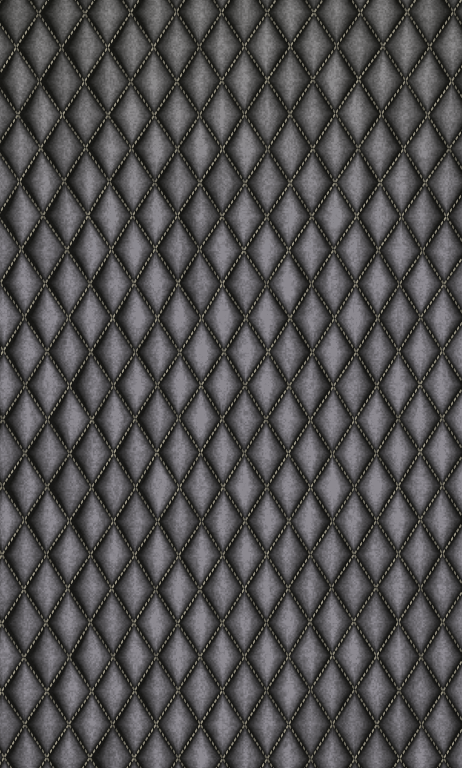
Reproduce this pattern procedurally as a Shadertoy shader.

```glsl
const vec2  CELL = vec2(0.0573, 0.0882);    // diamond width and height, canvas height = 1
const vec2  NODE = vec2(0.2330, 0.6305);    // one seam crossing
const float STITCHES = 8.0;                 // per diamond edge
const float STITCH_HALF = 0.0012;
const float THREAD_RADIUS = 0.00115;
const float GROOVE = 0.0060;
const float TOP_STRETCH = 0.045;
const float WOBBLE = 0.0018;
const float CELL_VARIATION = 0.20;
const float GRAIN = 0.42;
const vec3  SHADOW = vec3(0.068, 0.068, 0.060);
const vec3  LEATHER = vec3(0.485, 0.475, 0.500);
const vec3  THREAD = vec3(0.60, 0.58, 0.51);

float hash(vec2 p) {
    vec3 q = fract(p.xyx * 0.1031);
    q += dot(q, q.yzx + 33.33);
    return fract((q.x + q.y) * q.z);
}

float noise(vec2 p) {
    vec2 i = floor(p), f = fract(p);
    f = f * f * (3.0 - 2.0 * f);
    return mix(mix(hash(i), hash(i + vec2(1, 0)), f.x),
               mix(hash(i + vec2(0, 1)), hash(i + vec2(1, 1)), f.x), f.y);
}

// Uneven stretch of the quilted sheet
vec2 warp(vec2 p) {
    float top = smoothstep(0.5, 1.0, p.y);
    p.x = 0.3 + (p.x - 0.3) / (1.0 + TOP_STRETCH * top);
    vec2 n = vec2(noise(p * 9.0), noise(p * 9.0 + 41.0));
    return p + WOBBLE * (2.0 * n - 1.0);
}

// Coverage of a dashed thread: across in canvas units, along in diamond edges
float stitches(float across, float along, float pixel) {
    float pitch = 0.5 * length(CELL) / STITCHES;
    float t = (fract(along * STITCHES) - 0.5) * pitch + 0.25 * across;
    float d = length(vec2(max(abs(t) - STITCH_HALF, 0.0), across)) - THREAD_RADIUS;
    return 1.0 - smoothstep(-0.6 * pixel, 0.6 * pixel, d);
}

// Light on one padded diamond; q spans -0.5..0.5 between its corners
float padLight(vec2 q, vec2 id, vec2 p) {
    float halfWidth = 0.5 - abs(q.y);
    float lean = mix(0.22, -0.04, smoothstep(0.0, 0.45, p.x));
    float bend = 0.20 * (hash(id + 7.0) - 0.5);
    float side = q.x / (0.04 + halfWidth * (0.55 + 0.8 * halfWidth)) - lean - bend;
    float ridge = max(1.0 - abs(side) * sqrt(abs(side)), 0.0);
    float dome = exp(-6.0 * dot(q, q));
    float corners = smoothstep(0.0, 0.25, halfWidth);
    float crease = noise(vec2(side * 5.0, q.y * 3.0) + id * 17.0) - 0.5;
    float light = ridge * mix(0.60, 1.0, corners) * mix(0.50, 1.10, dome) + 0.06;
    light += 0.22 * crease * (1.0 - corners * 0.4) * (0.2 + ridge);
    light += 0.10 * q.y * ridge;
    return light * (1.0 + CELL_VARIATION * (hash(id) - 0.5));
}

void mainImage(out vec4 fragColor, in vec2 fragCoord) {
    float pixel = 1.0 / iResolution.y;
    vec2 p = fragCoord * pixel;

    // Diagonal coordinates: seams lie on whole numbers
    vec2 g = (warp(p) - NODE) / CELL;
    vec2 diagonal = vec2(g.x + g.y, g.x - g.y);
    vec2 id = floor(diagonal);
    vec2 f = diagonal - id - 0.5;
    vec2 q = 0.5 * vec2(f.x + f.y, f.x - f.y);
    vec2 seam = (diagonal - round(diagonal)) / length(1.0 / CELL);

    // Padding, broad light and leather grain
    float light = padLight(q, id, p);
    vec2 glow = (p - vec2(0.34, 0.46)) * vec2(1.0, 0.95);
    light *= 1.05 - 0.80 * dot(glow, glow);
    float grain = 0.7 * noise(p * 500.0) + 0.3 * noise(p * 210.0) - 0.5;
    light += GRAIN * grain * (0.15 + light);

    // Sunken seams
    float seamDistance = min(abs(seam.x), abs(seam.y));
    light *= mix(0.30, 1.0, smoothstep(0.0, GROOVE, seamDistance));
    vec3 color = mix(SHADOW, LEATHER, clamp(light, 0.0, 1.15));
    color *= mix(vec3(1.0), vec3(0.99, 1.0, 0.95), smoothstep(0.6, 1.0, p.y));

    // Rising seams catch more light than falling ones
    float falling = stitches(seam.x, diagonal.y, pixel);
    float rising = stitches(seam.y, diagonal.x, pixel);
    float thread = max(0.68 * falling, 0.95 * rising);
    float wear = 0.78 + 0.3 * noise(p * 60.0);
    color = mix(color, THREAD * wear, thread);

    fragColor = vec4(color, 1.0);
}
```
